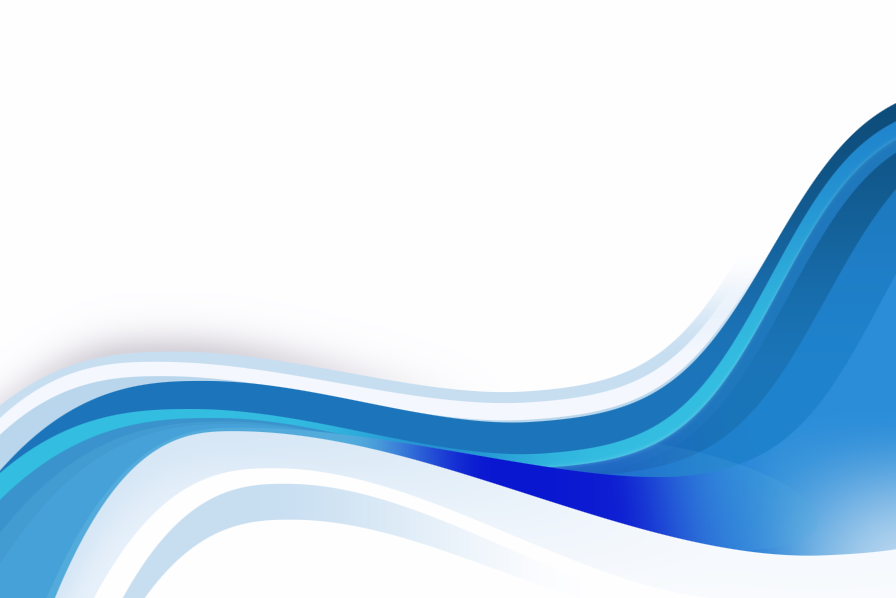
Write a Shadertoy shader that draws this background.

```glsl
// Flowing blue ribbons sweeping over a white ground, with pale ribbons beneath.
// Every edge is one height curve: a left flank, a crest easing into a trough,
// then a logistic rise. Layers are painted from the top edge downwards.

// Lengths are in canvas heights; x runs from 0 to 1.5.
const float ASPECT = 1.5;
const float FLANK_POWER = 2.6;
const float SHADOW_DEPTH = 0.034;

const vec3 WHITE = vec3(0.995, 0.995, 1.0);
const vec3 SHADOW = vec3(0.79, 0.77, 0.81);
const vec3 MIST = vec3(0.78, 0.87, 0.945);
const vec3 FROST = vec3(0.955, 0.97, 0.995);
const vec3 NAVY = vec3(0.05, 0.30, 0.48);
const vec3 OCEAN = vec3(0.11, 0.46, 0.73);
const vec3 SKY = vec3(0.32, 0.67, 0.86);
const vec3 CYAN = vec3(0.20, 0.74, 0.88);
const vec3 AZURE = vec3(0.12, 0.51, 0.80);
const vec3 ULTRAMARINE = vec3(0.04, 0.09, 0.82);
const vec3 COBALT = vec3(0.14, 0.35, 0.85);

// hill = crest x, crest y, trough x, trough y
// bend = left drop, rise height, rise centre, rise width
float curveHeight(float x, vec4 hill, vec4 bend) {
    float flank = bend.x * pow(max(1.0 - x / hill.x, 0.0), FLANK_POWER);
    float slope = mix(hill.y, hill.w, smoothstep(hill.x, hill.z, x));
    float rise = bend.y / (1.0 + exp((bend.z - x) / bend.w));
    return slope - flank + rise;
}

float depthBelow(vec2 p, vec4 hill, vec4 bend) {
    return curveHeight(p.x, hill, bend) - p.y;
}

// Antialiased coverage of the side where d is positive.
float cover(float d) {
    return clamp(0.5 + d / max(fwidth(d), 1e-5), 0.0, 1.0);
}

void mainImage(out vec4 fragColor, in vec2 fragCoord) {
    vec2 p = fragCoord / iResolution.xy * vec2(ASPECT, 1.0);
    float high = smoothstep(0.35, 0.85, p.y);
    float right = smoothstep(0.55, 1.15, p.x);

    // Signed depths below each edge, from the top one to the lowest
    float veil = depthBelow(p, vec4(0.293, 0.412, 0.879, 0.340), vec4(0.090, 0.586, 1.272, 0.084));
    float frostTop = depthBelow(p, vec4(0.264, 0.395, 0.879, 0.322), vec4(0.094, 0.586, 1.281, 0.084));
    float frostBase = depthBelow(p, vec4(0.273, 0.371, 0.879, 0.293), vec4(0.098, 0.586, 1.289, 0.086));
    float body = depthBelow(p, vec4(0.342, 0.363, 0.889, 0.289), vec4(0.150, 0.586, 1.291, 0.086));
    float cyanTop = depthBelow(p, vec4(0.322, 0.316, 0.908, 0.236), vec4(0.107, 0.605, 1.291, 0.082));
    float cyanBase = depthBelow(p, vec4(0.361, 0.301, 0.928, 0.213), vec4(0.137, 0.605, 1.303, 0.082));
    float fold = depthBelow(p, vec4(0.381, 0.295, 0.938, 0.199), vec4(0.186, 0.605, 1.318, 0.082));
    float innerFold = depthBelow(p, vec4(0.391, 0.291, 0.977, 0.199), vec4(0.234, 0.605, 1.383, 0.084));
    float hollow = depthBelow(p, vec4(0.400, 0.285, 1.191, 0.193), vec4(0.500, 0.605, 1.475, 0.081));
    float underside = depthBelow(p, vec4(0.391, 0.279, 1.377, 0.068), vec4(0.560, 0.600, 1.820, 0.085));
    float stripeTop = depthBelow(p, vec4(0.459, 0.217, 1.250, -0.004), vec4(0.645, 0.0, 0.0, 1.0));
    float stripeBase = depthBelow(p, vec4(0.479, 0.191, 1.211, -0.020), vec4(0.820, 0.0, 0.0, 1.0));
    float ground = depthBelow(p, vec4(0.488, 0.131, 1.172, -0.035), vec4(0.780, 0.0, 0.0, 1.0));

    // White ground and the soft shadow above the ribbons
    float shade = exp(-pow(max(-veil, 0.0) / SHADOW_DEPTH, 1.5));
    shade *= (1.0 - smoothstep(0.30, 0.86, p.x)) * mix(0.55, 1.0, smoothstep(0.0, 0.2, p.x));
    vec3 color = mix(WHITE, SHADOW, 0.75 * shade);

    // Pale outer ribbons, dissolving up the right-hand rise
    float veilFade = 1.0 - smoothstep(0.40, 0.58, p.y);
    color = mix(color, MIST, cover(veil) * veilFade);
    color = mix(color, FROST, cover(frostTop) * veilFade);
    color = mix(color, MIST - vec3(0.05, 0.03, 0.02), cover(frostBase) * veilFade);

    // Blue body and its bright cyan band
    color = mix(color, mix(OCEAN, NAVY, high), cover(body));
    float bandBlue = exp(-pow((p.x - 0.74) / 0.15, 2.0));
    vec3 band = mix(mix(CYAN, AZURE, 0.75 * bandBlue), AZURE, high);
    color = mix(color, band, cover(cyanTop));
    vec3 inner = mix(SKY, OCEAN, 0.45 + 0.5 * right);
    color = mix(color, inner, cover(cyanBase));
    float glint = exp(-abs(cyanBase) / 0.003) * right * (1.0 - 0.6 * high);
    color = mix(color, vec3(0.50, 0.88, 0.95), 0.45 * glint);

    // Inner folds, darker towards the upper right
    vec3 foldColor = mix(mix(SKY, OCEAN, 0.3), mix(AZURE, NAVY, 0.25 + 0.65 * high), right);
    color = mix(color, foldColor, cover(fold));
    vec3 innerColor = mix(SKY, mix(AZURE, OCEAN, high), 0.25 + 0.75 * right);
    color = mix(color, innerColor, cover(innerFold));

    // Luminous hollow, paling towards the lower right
    float pale = smoothstep(0.32, 0.05, p.y) * smoothstep(1.20, 1.52, p.x);
    vec3 hollowColor = mix(SKY, mix(AZURE, vec3(0.20, 0.58, 0.88), 0.6), right);
    color = mix(color, mix(hollowColor, MIST, 0.9 * pale), cover(hollow));

    // Deep blue core inside a translucent lens
    float core = smoothstep(0.58, 0.83, p.x) * (1.0 - smoothstep(1.03, 1.36, p.x + 0.4 * (p.y - 0.13)));
    float coreMask = core * mix(0.22 * cover(cyanBase), 1.0, cover(hollow));
    color = mix(color, mix(ULTRAMARINE, COBALT, smoothstep(1.02, 1.25, p.x)), coreMask);
    vec2 q = p - vec2(1.09, 0.175);
    float lens = 1.0 - length(vec2(q.x / 0.28, (q.y + 0.16 * q.x) / 0.085));
    color = mix(color, SKY, 0.22 * cover(lens) * cover(cyanBase) * smoothstep(0.9, 1.3, p.x));

    // Pale ribbons under the body
    float fade = smoothstep(0.35, 1.25, p.x);
    vec3 lowerMist = mix(MIST, FROST, 0.35 + 0.35 * smoothstep(0.0, 0.12, underside));
    color = mix(color, mix(lowerMist, WHITE, 0.8 * fade), cover(underside));
    color = mix(color, WHITE, cover(stripeTop));
    color = mix(color, mix(MIST, WHITE, smoothstep(0.40, 1.0, p.x)), cover(stripeBase));
    color = mix(color, WHITE, cover(ground));

    fragColor = vec4(color, 1.0);
}
```
